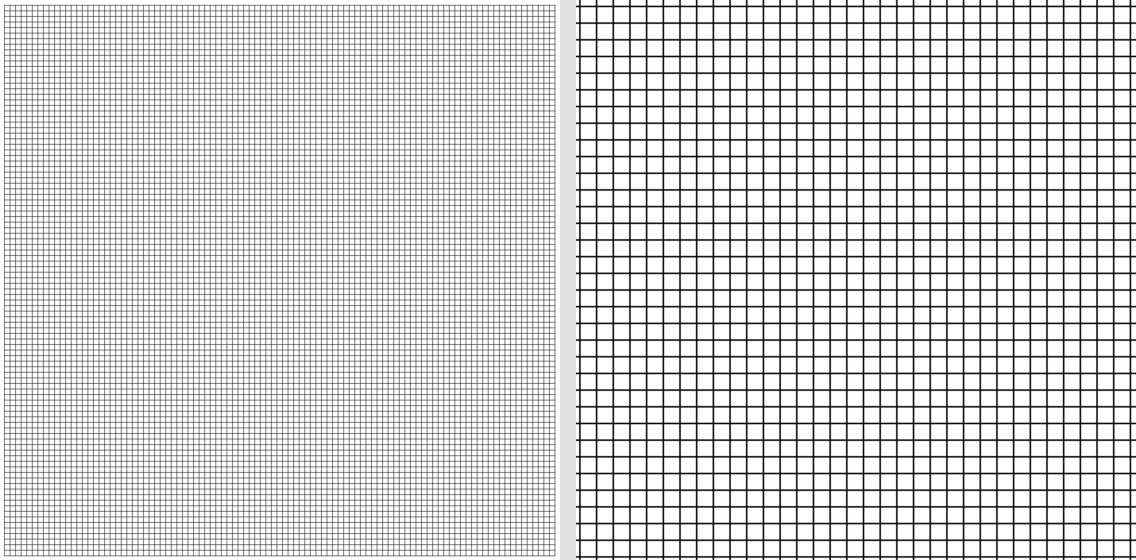
Left, the full canvas; right, a detail of the centre.
This pattern is drawn by a WebGL 1 fragment shader. Its source:

```glsl
precision highp float;

uniform vec2 u_resolution;

const float CELLS = 99.0;
const float GRID_SIZE = 0.983;
const vec2 GRID_ORIGIN = vec2(0.0080, 0.0075);
const float LINE_WIDTH = 0.00091;
const vec3 PAPER = vec3(1.0);
const vec3 INK = vec3(0.0);

// Integral of a unit tent filter, rising from 0 to 1
float tentIntegral(float x) {
  x = clamp(x, -1.0, 1.0);
  return 0.5 + x - 0.5 * x * abs(x);
}

// Filtered coverage of a band centred on zero
float bandCoverage(float offset, float halfWidth, float pixel) {
  return tentIntegral((offset + halfWidth) / pixel)
       - tentIntegral((offset - halfWidth) / pixel);
}

// Signed distance to the nearest of the evenly spaced lines
float nearestLineOffset(float position, float size, float cells) {
  float spacing = size / cells;
  float index = clamp(floor(position / spacing + 0.5), 0.0, cells);
  return position - index * spacing;
}

// Lines across one axis, trimmed to the grid along the other
float ruledLines(float across, float along, float size, float cells,
                 float width, float pixel) {
  float offset = nearestLineOffset(across, size, cells);
  float line = bandCoverage(offset, 0.5 * width, pixel);
  float extent = bandCoverage(along - 0.5 * size, 0.5 * (size + width), pixel);
  return line * extent;
}

void main() {
  float canvas = min(u_resolution.x, u_resolution.y);
  float pixel = 1.0 / canvas;
  vec2 uv = (gl_FragCoord.xy - 0.5 * u_resolution) / canvas + 0.5;
  vec2 p = uv - GRID_ORIGIN;

  float vertical = ruledLines(p.x, p.y, GRID_SIZE, CELLS, LINE_WIDTH, pixel);
  float horizontal = ruledLines(p.y, p.x, GRID_SIZE, CELLS, LINE_WIDTH, pixel);

  // Both directions combine, so crossings read darker
  float ink = 1.0 - (1.0 - vertical) * (1.0 - horizontal);
  gl_FragColor = vec4(mix(PAPER, INK, ink), 1.0);
}
```
